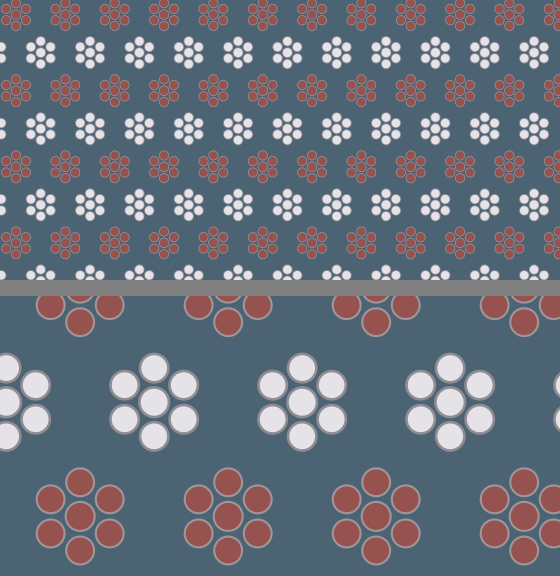
Top, the full canvas; bottom, a detail of the centre.
Write a Shadertoy shader that draws this pattern.

```glsl
// Alternating rows of red and white seven-dot flowers on slate blue.

// Antialiased coverage of a shape with signed distance d.
float coverage(float d) {
    return clamp(0.5 - d * iResolution.y, 0.0, 1.0);
}

// Signed distance to a centre dot ringed by six dots.
float flowerDistance(vec2 p, float dotRadius) {
    float d = length(p) - dotRadius - 0.0007;
    for (int i = 0; i < 6; i++) {
        float angle = radians(30.0 + 60.0 * float(i));
        vec2 petal = 0.0406 * vec2(cos(angle), sin(angle));
        d = min(d, length(p - petal) - dotRadius);
    }
    return d;
}

void mainImage(out vec4 fragColor, in vec2 fragCoord) {
    // Canvas height is one unit; a red flower sits at the grid origin.
    vec2 p = fragCoord / iResolution.y - vec2(0.0573, 0.9479);
    vec2 spacing = vec2(0.1762, 0.1359);

    // Odd rows are white and shifted by half a repeat.
    float row = floor(p.y / spacing.y + 0.5);
    float isWhite = mod(row, 2.0);
    p.x -= 0.5 * isWhite * spacing.x;
    vec2 local = p - spacing * vec2(floor(p.x / spacing.x + 0.5), row);

    // Dots with a thin grey rim, slightly wider on the white flowers.
    float d = flowerDistance(local, 0.0153);
    float rimWidth = mix(0.0025, 0.0031, isWhite);
    vec3 rim = mix(vec3(0.62, 0.59, 0.60), vec3(0.56, 0.55, 0.58), isWhite);
    vec3 fill = mix(vec3(0.59, 0.32, 0.31), vec3(0.90, 0.89, 0.91), isWhite);

    vec3 color = vec3(0.30, 0.39, 0.45);
    color = mix(color, rim, coverage(d - rimWidth));
    color = mix(color, fill, coverage(d));
    fragColor = vec4(color, 1.0);
}
```
